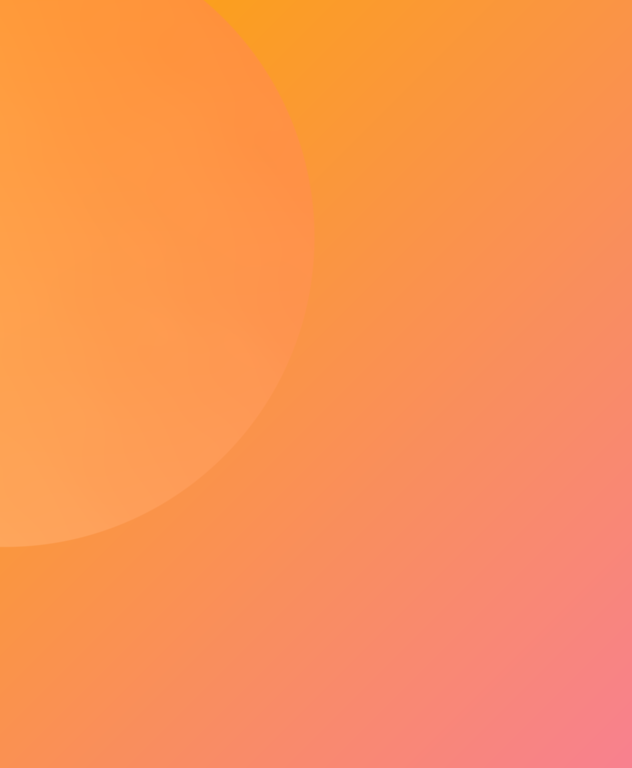
Write a WebGL 2 fragment shader that draws this background.

```glsl
#version 300 es
precision highp float;

#define SKY_START vec3(0.988, 0.643, 0.040)
#define SKY_END vec3(0.972, 0.505, 0.560)
#define DISC_TOP vec3(1.0, 0.605, 0.225)
#define DISC_RIGHT vec3(0.0, -0.130, 0.020)
#define DISC_DOWN vec3(-0.006, 0.061, 0.185)
#define DISC_CENTER vec2(0.0065, 0.6908)
#define DISC_RADIUS 0.403
#define MOTTLE_SCALE 14.0
#define MOTTLE_AMOUNT 0.008

uniform vec2 u_resolution;
out vec4 outColor;

float hash(vec2 p) {
  return fract(sin(dot(p, vec2(127.1, 311.7))) * 43758.5453);
}

float valueNoise(vec2 p) {
  vec2 cell = floor(p);
  vec2 f = fract(p);
  f = f * f * (3.0 - 2.0 * f);
  float low = mix(hash(cell), hash(cell + vec2(1.0, 0.0)), f.x);
  float high = mix(hash(cell + vec2(0.0, 1.0)), hash(cell + vec2(1.0)), f.x);
  return mix(low, high, f.y);
}

// Diagonal sweep from the upper left to the lower right corner
vec3 skyColor(vec2 p, float aspect) {
  float t = (p.x + 1.0 - p.y) / (aspect + 1.0);
  return mix(SKY_START, SKY_END, clamp(t, 0.0, 1.0));
}

// Disc tint, paler toward the lower left, with faint slanted mottling
vec3 discColor(vec2 p) {
  vec3 tint = DISC_TOP + DISC_RIGHT * p.x + DISC_DOWN * (1.0 - p.y);
  vec2 slanted = vec2(p.x + p.y, 0.6 * (p.y - p.x));
  float mottle = valueNoise(slanted * MOTTLE_SCALE) - 0.5;
  return tint + MOTTLE_AMOUNT * mottle * vec3(0.3, 1.0, 1.0);
}

void main() {
  // Canvas height is one unit
  vec2 p = gl_FragCoord.xy / u_resolution.y;
  float aspect = u_resolution.x / u_resolution.y;
  float pixel = 1.0 / u_resolution.y;

  float edge = length(p - DISC_CENTER) - DISC_RADIUS;
  float inside = 1.0 - smoothstep(-pixel, pixel, edge);

  vec3 color = mix(skyColor(p, aspect), discColor(p), inside);
  outColor = vec4(clamp(color, 0.0, 1.0), 1.0);
}
```
